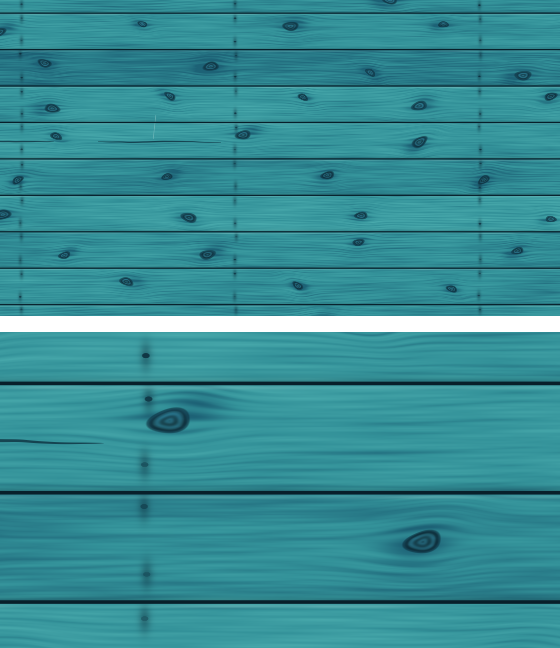
Top: the whole. Bottom: its middle third, enlarged.
Reproduce this texture procedurally as a Shadertoy shader.

```glsl
// Teal stained softwood boards laid horizontally, with knots, nails and dark gaps.
// Each board has its own tone and knot rhythm; growth lines bend around the knots,
// layered sines give rings and stains, stretched cellular noise gives the fibres.

const float PITCH = 0.1153;        // board height, in canvas heights
const float FIRST_GAP = 0.0359;    // height of the lowest gap
const float GAP_HALF = 0.0019;
const vec2 KNOT_RADIUS = vec2(0.022, 0.0125);
const float RINGS_PER_BOARD = 13.0;
const float NAIL_RADIUS = 0.0036;
const float NAIL_COLUMNS[3] = float[](0.067, 0.745, 1.518);
const float CRACKED_BOARD = 4.0;
const vec2 CRACKS[2] = vec2[](vec2(-0.1, 0.17), vec2(0.31, 0.70)); // start, end
const vec2 SCRATCH_A = vec2(0.485, 0.562);
const vec2 SCRATCH_B = vec2(0.493, 0.634);

const vec3 DEEP = vec3(0.13, 0.42, 0.49);
const vec3 TEAL = vec3(0.20, 0.57, 0.60);
const vec3 PALE = vec3(0.28, 0.66, 0.67);
const vec3 KNOT = vec3(0.12, 0.34, 0.41);
const vec3 INK = vec3(0.04, 0.16, 0.22);
const vec3 WORN = vec3(0.50, 0.76, 0.76);

// Per board, bottom to top: tone, first knot, knot spacing
const vec3 BOARDS[10] = vec3[](
    vec3(0.48, 1.02, 1.50), vec3(0.50, 0.39, 0.53), vec3(0.42, 0.18, 0.48),
    vec3(0.66, 0.00, 0.58), vec3(0.43, 0.05, 0.50), vec3(0.60, 0.17, 0.58),
    vec3(0.55, 0.16, 0.395), vec3(0.20, 0.15, 0.505), vec3(0.55, 0.00, 0.465),
    vec3(0.45, 1.25, 1.50));

float hash(vec2 p) {
    vec3 q = fract(vec3(p.xyx) * 0.1031);
    q += dot(q, q.yzx + 33.33);
    return fract((q.x + q.y) * q.z);
}

// Distance to the nearest scattered point
float cellular(vec2 p) {
    vec2 cell = floor(p);
    float nearest = 2.0;
    for (int y = -1; y <= 1; y++)
    for (int x = -1; x <= 1; x++) {
        vec2 c = cell + vec2(x, y);
        vec2 point = c + vec2(hash(c), hash(c + 57.3));
        nearest = min(nearest, distance(p, point));
    }
    return nearest;
}

// Layered, rotated sines in about -1..1
float waves(vec2 p) {
    float sum = 0.0, amp = 0.55;
    for (int i = 0; i < 4; i++) {
        sum += amp * sin(p.x + 1.4 * sin(p.y + 0.6 * p.x));
        p = mat2(1.6, 1.1, -1.1, 1.6) * p + 3.1;
        amp *= 0.55;
    }
    return sum;
}

float segment(vec2 p, vec2 a, vec2 b) {
    vec2 ab = b - a;
    return length(p - a - ab * clamp(dot(p - a, ab) / dot(ab, ab), 0.0, 1.0));
}

void mainImage(out vec4 fragColor, in vec2 fragCoord) {
    float px = 1.0 / iResolution.y;
    vec2 uv = fragCoord * px;
    float level = (uv.y - FIRST_GAP) / PITCH;
    float row = floor(level), v = level - row;
    vec3 board = BOARDS[clamp(int(row) + 1, 0, 9)];
    vec2 p = vec2(uv.x, v * PITCH);

    // Knots: keep the nearest one and push the grain around all of them
    float knotDist = 99.0, halo = 0.0, bend = 0.0;
    for (int i = 0; i < 5; i++) {
        vec2 id = vec2(row + 13.0, float(i) + 5.0);
        vec2 center = vec2(board.y + board.z * float(i) + 0.05 * (hash(id) - 0.5),
                           PITCH * mix(0.28, 0.76, hash(id + 31.0)));
        float angle = 1.2 * (hash(id + 17.0) - 0.5);
        float size = mix(0.6, 1.05, hash(id + 71.0));
        vec2 d = p - center;
        vec2 e = mat2(cos(angle), -sin(angle), sin(angle), cos(angle)) * d;
        e /= KNOT_RADIUS * size;
        float r = length(e) * (1.0 + 0.07 * sin(3.0 * atan(e.y, e.x) + 9.0 * hash(id)));
        knotDist = min(knotDist, r);
        bend += d.y * 0.65 * exp(-0.09 * r * r);
        vec2 smear = e - vec2(0.9, 0.5) * (hash(id + 43.0) - 0.5) * 4.0;
        halo = max(halo, exp(-0.35 * dot(smear, smear)));
    }
    float grainY = p.y - bend;

    // Wood tone: stain, growth rings and fibres
    float stain = waves(vec2(uv.x * 3.5, uv.y * 11.0) + row * 11.0);
    float drift = waves(vec2(uv.x * 1.5 + row * 5.0, v * 0.7 + row * 3.0));
    float ring = 0.5 + 0.5 * sin(6.2832 * (grainY / PITCH * RINGS_PER_BOARD + 2.2 * drift));
    float fibre = cellular(vec2(uv.x * 8.0, grainY * 240.0 + row * 40.0)) - 0.45;
    float streak = cellular(vec2(uv.x * 2.5, grainY * 65.0 + row * 17.0)) - 0.45;
    float tone = board.x + 0.15 * stain - 0.22 * (ring * ring - 0.37) * (0.7 + 0.5 * drift)
               - 0.32 * fibre - 0.35 * streak - 0.38 * halo;
    tone -= 0.3 * exp(-0.4 * (knotDist - 1.0) * (knotDist - 1.0)) * ring;
    vec3 color = mix(DEEP, TEAL, clamp(tone * 2.0, -0.25, 1.0));
    color = mix(color, PALE, clamp(tone * 2.0 - 1.0, 0.0, 1.2));

    // Knot heart with a dark rim
    float soft = px / KNOT_RADIUS.y;
    vec3 heart = KNOT * (0.95 + 0.2 * sin(knotDist * 13.0 + stain * 3.0) + 0.5 * fibre);
    color = mix(color, heart, 0.88 * (1.0 - smoothstep(1.0 - soft, 1.0 + soft, knotDist)));
    color = mix(color, INK, 0.55 * (1.0 - smoothstep(0.08, 0.13 + soft, abs(knotDist - 0.95))));

    // Nails, two per column, each with a faint stain
    for (int i = 0; i < 6; i++) {
        vec2 id = vec2(row + 20.0, float(i));
        vec2 d = p - vec2(NAIL_COLUMNS[i / 2], PITCH * (i % 2 == 0 ? 0.24 : 0.86));
        d += 0.006 * (vec2(hash(id), hash(id + 9.0)) - 0.5);
        float nail = 1.0 - smoothstep(NAIL_RADIUS - px, NAIL_RADIUS + px, length(d * vec2(0.85, 1.2)));
        float rust = exp(-dot(d, d * vec2(26000.0, 4500.0)));
        color = mix(color, INK, max(nail * mix(0.5, 0.95, hash(id + 3.0)), 0.4 * rust));
    }

    // Tapered cracks along one board and a pale scratch
    for (int i = 0; i < 2; i++) {
        float s = (2.0 * uv.x - CRACKS[i].x - CRACKS[i].y) / (CRACKS[i].y - CRACKS[i].x);
        float width = 0.0024 * sqrt(max(0.0, 1.0 - s * s)) * (0.8 + 0.4 * stain);
        float d = abs(p.y - 0.054 - 0.002 * waves(vec2(uv.x * 14.0, 2.0))) - width;
        float crack = step(abs(s), 1.0) * clamp(0.5 - d / px, 0.0, 1.0);
        if (row == CRACKED_BOARD) color = mix(color, INK, 0.75 * crack);
    }
    float scratch = segment(uv, SCRATCH_A, SCRATCH_B) - 0.0008;
    color = mix(color, WORN, 0.8 * clamp(0.5 - scratch / px, 0.0, 1.0));

    // Board edges: worn top lip, shaded lower lip, dark gap
    float lip = (1.0 - v) * PITCH;
    float wear = 0.25 + 0.25 * waves(vec2(uv.x * 9.0, row * 4.0));
    color = mix(color, WORN, clamp(wear, 0.0, 0.6) * exp(-pow((lip - 0.0045) / 0.002, 2.0)));
    color *= 1.0 - 0.25 * exp(-p.y / 0.004);
    float gap = min(p.y, lip) - GAP_HALF;
    color = mix(color, INK * 0.75, clamp(0.5 - gap / px, 0.0, 1.0));

    fragColor = vec4(color, 1.0);
}
```
